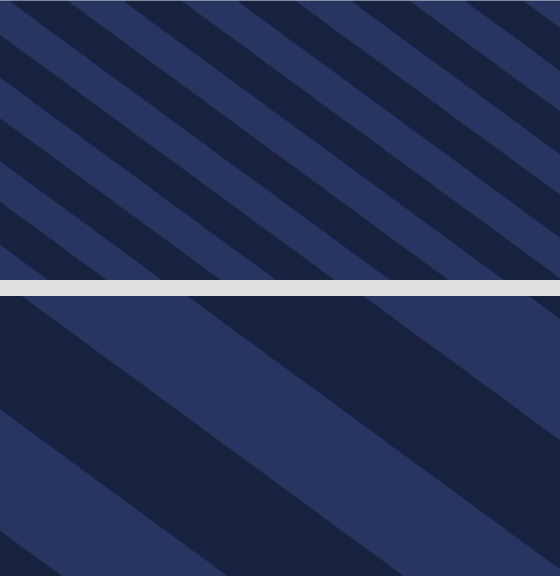
Top: the whole. Bottom: its middle third, enlarged.
Reproduce this pattern procedurally as a Shadertoy shader.

```glsl
// Diagonal two-tone navy stripes under a thin pale line along the top edge
#define STRIPE_PERIOD 0.4068  // horizontal spacing, in canvas heights
#define DARK_SHARE 0.516      // part of each period that is dark
#define DARK_CENTER 0.2765    // middle of a dark stripe on the bottom edge
#define RUN_PER_RISE 1.364    // horizontal run of a stripe per unit of height
#define CORNER_CUT 0.009      // height of the clipped corners at the top
#define LINE_HEIGHT 0.0023    // thickness of the pale top line
#define DARK_NAVY vec3(0.094, 0.130, 0.240)
#define LIGHT_NAVY vec3(0.154, 0.210, 0.382)
#define PALE_LINE vec3(0.72, 0.74, 0.78)

// Signed distance to the nearest dark stripe, negative inside
float darkStripeDistance(vec2 p) {
    float along = p.x + RUN_PER_RISE * p.y - DARK_CENTER;
    float offset = abs(fract(along / STRIPE_PERIOD + 0.5) - 0.5);
    float horizontal = (offset - 0.5 * DARK_SHARE) * STRIPE_PERIOD;
    return horizontal / length(vec2(1.0, RUN_PER_RISE));
}

void mainImage(out vec4 fragColor, in vec2 fragCoord) {
    vec2 p = fragCoord / iResolution.y;
    float pixel = 1.0 / iResolution.y;

    // Stripes, with their upper left corners cut upright
    vec2 below = vec2(p.x, min(p.y, 1.0 - CORNER_CUT));
    float stripe = max(darkStripeDistance(p), darkStripeDistance(below));
    float light = smoothstep(-0.7 * pixel, 0.7 * pixel, stripe);
    vec3 color = mix(DARK_NAVY, LIGHT_NAVY, light);

    // Pale line along the top, covered by pixel area
    float line = clamp((p.y - 1.0 + LINE_HEIGHT) / pixel + 0.5, 0.0, 1.0);
    color = mix(color, PALE_LINE, line);

    fragColor = vec4(color, 1.0);
}
```
